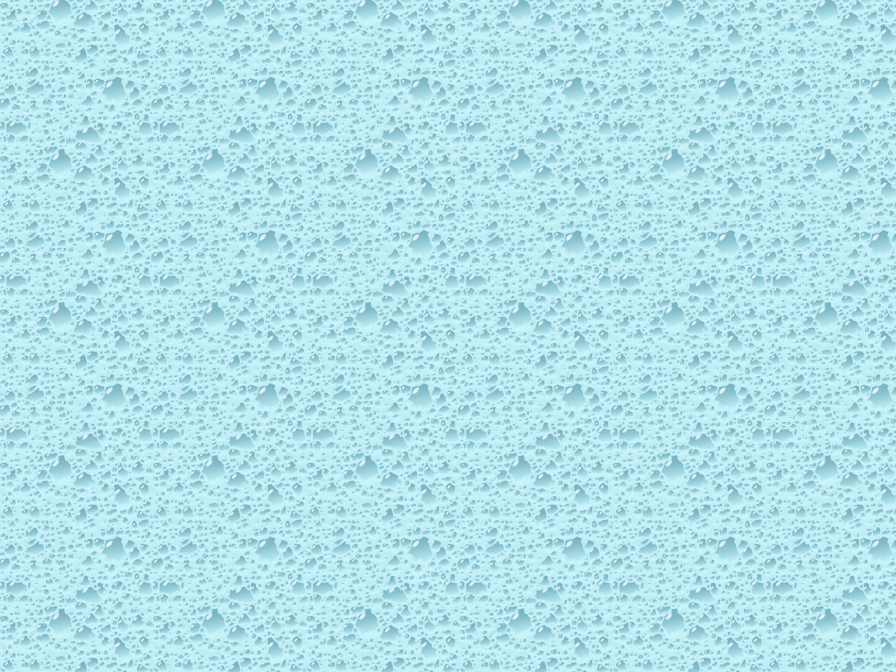
Reproduce this texture procedurally as a Shadertoy shader.

```glsl
// Water drops beaded on a pale cyan sheet, in a square tile that repeats.
// Chains of large drops and wrapped grids of small ones compete as a weighted
// Voronoi field, which packs them without overlap; each is then lit from above.

const float TILES_DOWN = 4.385;
const float GAP = 0.005;          // half the space between pressed drops

const vec3 SHEET = vec3(0.725, 0.915, 0.95);
const vec3 GLOW  = vec3(0.80, 0.965, 0.98);
const vec3 SHADE = vec3(0.49, 0.715, 0.775);
const vec3 CLEAR = vec3(0.71, 0.905, 0.94);
const vec3 SHINE = vec3(0.94, 0.995, 1.0);

struct Field {
    float nearest;   // distance to the closest drop, negative inside
    float second;    // distance to the runner-up
    vec2 offset;     // position from the drop centre, in mean radii
    float radius;
};

float hash(vec2 p) {
    return fract(sin(dot(p, vec2(127.1, 311.7))) * 43758.5453);
}

// Tapered ellipse, narrower at its upper end, entered into the field
void addDrop(inout Field f, vec2 v, vec2 axes, float angle) {
    float c = cos(angle), s = sin(angle);
    vec2 q = mat2(c, -s, s, c) * v / axes;
    q.x *= 1.0 + 0.22 * clamp(q.y, -1.0, 1.0);
    float radius = sqrt(axes.x * axes.y);
    float d = (length(q) - 1.0) * radius;
    if (d < f.nearest) {
        f = Field(d, f.nearest, v / radius, radius);
    } else {
        f.second = min(f.second, d);
    }
}

// Two alike drops, one stride apart, wrapped around the tile
void addChain(inout Field f, vec2 p, vec2 start, vec2 stride, vec2 axes, float angle) {
    for (int i = 0; i < 2; i++) {
        float k = float(i);
        vec2 v = p - start - k * stride;
        v -= floor(v + 0.5);
        addDrop(f, v, axes * (1.0 - 0.06 * k), angle);
    }
}

// Jittered grid of n by n drops with radii between small and large
void addScatter(inout Field f, vec2 p, float n, float small, float large) {
    vec2 home = floor(p * n);
    for (int j = -1; j <= 1; j++) {
        for (int i = -1; i <= 1; i++) {
            vec2 cell = home + vec2(i, j);
            vec2 id = mod(cell, n) + n * 3.7;
            vec2 jitter = vec2(hash(id), hash(id + 17.3)) - 0.5;
            float radius = mix(small, large, hash(id + 41.9));
            float stretch = mix(0.95, 1.3, hash(id + 63.1));
            float angle = mix(-1.6, 0.5, hash(id + 88.7));
            vec2 v = p - (cell + 0.5 + 0.7 * jitter) / n;
            addDrop(f, v, radius * vec2(1.0 / stretch, stretch), angle);
        }
    }
}

Field dropField(vec2 p) {
    Field f = Field(1.0, 1.0, vec2(0.0), 1.0);
    // Tall, wide, left-leaning, round and slim right-leaning large drops
    addChain(f, p, vec2(0.745, 0.795), vec2(-0.350, -0.472), vec2(0.080, 0.100), -0.10);
    addChain(f, p, vec2(0.583, 0.501), vec2(-0.478, 0.045), vec2(0.095, 0.058), -0.20);
    addChain(f, p, vec2(0.791, 0.145), vec2(0.152, 0.406), vec2(0.052, 0.092), 0.40);
    addChain(f, p, vec2(0.552, 0.247), vec2(-0.325, 0.558), vec2(0.070, 0.061), -0.15);
    addChain(f, p, vec2(0.532, 0.008), vec2(0.345, 0.762), vec2(0.036, 0.073), -0.45);
    addScatter(f, p, 8.0, 0.028, 0.048);
    addScatter(f, p, 14.0, 0.016, 0.028);
    addScatter(f, p, 22.0, 0.009, 0.016);
    return f;
}

vec3 shadeDrops(vec2 p, float soft) {
    Field f = dropField(p);
    float depth = min(-f.nearest, 0.5 * (f.second - f.nearest) - GAP);
    float up = f.offset.y;

    // Sheet, brightened where light passes below a drop
    float halo = exp(-abs(depth) / 0.012) * smoothstep(0.3, -0.9, up);
    vec3 sheet = mix(SHEET, GLOW, 0.25 + 0.75 * halo);

    // Body fades from shaded top to clear bottom
    vec3 body = mix(CLEAR, SHADE, smoothstep(-1.0, 0.85, up - 0.2 * f.offset.x));
    float rim = 1.0 - smoothstep(0.0, 0.018, depth);
    body = mix(body, SHADE * 0.95, 0.4 * rim * smoothstep(0.0, 0.6, up));
    body = mix(body, GLOW, 0.8 * rim * smoothstep(-0.2, -0.8, up));

    // Slanted glint at the upper left
    vec2 g = f.offset - vec2(-0.36, 0.46);
    vec2 along = vec2(g.x + g.y, g.y - g.x) * 0.7071;
    float glint = 1.0 - smoothstep(0.45, 1.0, length(along / vec2(0.42, 0.19)));
    body = mix(body, SHINE, 0.85 * glint);

    return mix(sheet, body, smoothstep(-soft, soft, depth));
}

void mainImage(out vec4 fragColor, in vec2 fragCoord) {
    float scale = TILES_DOWN / iResolution.y;
    vec3 color = vec3(0.0);
    // Four samples per pixel keep the smallest drops smooth
    for (int i = 0; i < 4; i++) {
        vec2 shift = vec2(i % 2, i / 2) * 0.5 - 0.25;
        color += shadeDrops((fragCoord + shift) * scale, 0.4 * scale);
    }
    fragColor = vec4(color / 4.0, 1.0);
}
```
